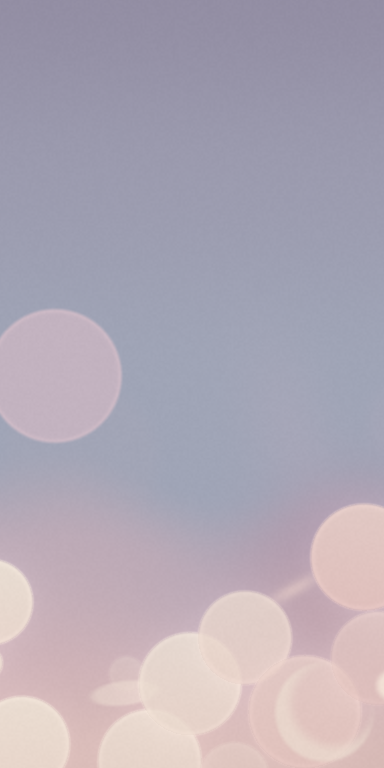
Give the GLSL for this background, as a Shadertoy shader.

```glsl
// Soft bokeh at dusk: a grey-blue sky melts into rose haze under pale discs of light.
// Layered gradients and gaussian glows make the backdrop; a loop blends
// translucent discs with faint rims, then slanted glints and fine grain follow.

// Position is in canvas widths: x runs 0..1, y runs 0..2 upward.
// Each light: centre x, centre y, radius, opacity.
const vec4 LIGHTS[11] = vec4[11](
    vec4(-0.026, 0.432, 0.112, 0.88), vec4(-0.035, 0.273, 0.042, 0.80),
    vec4(0.057, 0.062, 0.125, 0.84), vec4(0.610, -0.025, 0.092, 0.32),
    vec4(0.390, 0.018, 0.135, 0.72), vec4(0.330, 0.245, 0.046, 0.25),
    vec4(0.495, 0.219, 0.134, 0.76), vec4(0.638, 0.339, 0.122, 0.76),
    vec4(0.794, 0.146, 0.147, 0.72), vec4(0.984, 0.286, 0.122, 0.62),
    vec4(0.948, 0.549, 0.139, 0.88));

float hash(vec2 p) {
    vec3 q = fract(p.xyx * 0.1031);
    q += dot(q, q.yzx + 33.33);
    return fract((q.x + q.y) * q.z);
}

float noise(vec2 p) {
    vec2 i = floor(p), f = fract(p);
    f = f * f * (3.0 - 2.0 * f);
    return mix(mix(hash(i), hash(i + vec2(1, 0)), f.x),
               mix(hash(i + vec2(0, 1)), hash(i + vec2(1, 1)), f.x), f.y);
}

// Offset from a centre, turned by an angle and scaled by the ellipse radii
vec2 local(vec2 p, vec2 centre, vec2 radii, float angle) {
    float c = cos(angle), s = sin(angle);
    return mat2(c, -s, s, c) * (p - centre) / radii;
}

float glow(vec2 p, vec2 centre, vec2 radii, float angle) {
    vec2 q = local(p, centre, radii, angle);
    return exp(-dot(q, q));
}

float disc(vec2 p, vec2 centre, float radius, float blur) {
    return 1.0 - smoothstep(-blur, blur, length(p - centre) - radius);
}

vec3 backdrop(vec2 p) {
    // Sky
    vec3 col = mix(vec3(0.625, 0.645, 0.715), vec3(0.610, 0.608, 0.685),
                   smoothstep(1.0, 1.6, p.y));
    col = mix(col, vec3(0.575, 0.555, 0.640), smoothstep(1.5, 2.05, p.y));
    col = mix(col, vec3(0.665, 0.655, 0.725), 0.6 * glow(p, vec2(0.76, 0.86), vec2(0.11, 0.25), 0.3));
    col = mix(col, vec3(0.66, 0.65, 0.71), 0.25 * disc(p, vec2(0.21, 0.80), 0.20, 0.03));
    col = mix(col, vec3(0.67, 0.66, 0.73), 0.35 * disc(p, vec2(1.06, 0.90), 0.10, 0.03));

    // Rose haze, dipping in the middle
    float h = p.y + 0.12 * exp(-pow((p.x - 0.58) / 0.25, 2.0)) + 0.05 * (noise(p * 5.0) - 0.5);
    col = mix(col, vec3(0.735, 0.665, 0.715), 1.0 - smoothstep(0.58, 0.84, h));
    col = mix(col, vec3(0.805, 0.695, 0.715), 1.0 - smoothstep(0.22, 0.66, h));
    col = mix(col, vec3(0.840, 0.725, 0.710), 1.0 - smoothstep(0.0, 0.32, p.y));

    // Mauve shade on the right
    col = mix(col, vec3(0.675, 0.590, 0.665), 0.75 * glow(p, vec2(0.84, 0.61), vec2(0.24, 0.13), 0.5));
    return mix(col, vec3(0.74, 0.62, 0.66), 0.65 * glow(p, vec2(0.82, 0.40), vec2(0.16, 0.14), 0.0));
}

void mainImage(out vec4 fragColor, in vec2 fragCoord) {
    vec2 p = fragCoord / iResolution.xy * vec2(1.0, 2.0);
    vec3 col = backdrop(p);

    // Lone lilac disc
    float d = length(p - vec2(0.143, 1.021)) - 0.174;
    col = mix(col, vec3(0.775, 0.705, 0.755), 0.92 * (1.0 - smoothstep(-0.006, 0.006, d)));
    col += vec3(0.035, 0.025, 0.02) * exp(-pow((d + 0.005) / 0.006, 2.0));

    // Slanted glint and leaf-shaped flare behind the lights
    vec3 cream = vec3(0.925, 0.870, 0.820);
    col = mix(col, vec3(0.87, 0.77, 0.76), 0.7 * glow(p, vec2(0.765, 0.465), vec2(0.07, 0.018), 0.5));
    float leaf = length(local(p, vec2(0.325, 0.195), vec2(0.095, 0.034), 0.12));
    col = mix(col, cream, 0.5 * (1.0 - smoothstep(0.75, 1.1, leaf)));

    // Warm lights: cream on the left, peach on the right
    for (int i = 0; i < LIGHTS.length(); i++) {
        vec4 light = LIGHTS[i];
        d = length(p - light.xy) - light.z;
        vec3 tint = mix(cream, vec3(0.900, 0.785, 0.760), smoothstep(0.5, 0.85, light.x));
        tint += 0.05 * (p.y - light.y) / light.z * vec3(0.2, 0.5, 0.4);
        col = mix(col, tint, light.w * (1.0 - smoothstep(-0.006, 0.006, d)));
        col += 0.025 * light.w * exp(-pow((d + 0.006) / 0.007, 2.0));
        col += 0.03 * light.w * exp(-max(d, 0.0) / 0.04) * step(0.0, d);
    }

    // Bright crescent inside a disc, and a hot spot on the right edge
    float crescent = disc(p, vec2(0.845, 0.145), 0.128, 0.008)
                   * smoothstep(0.09, 0.135, length(p - vec2(0.87, 0.17)));
    col = mix(col, cream, 0.65 * crescent);
    col = mix(col, vec3(0.96, 0.90, 0.85), 0.85 * disc(p, vec2(1.02, 0.215), 0.038, 0.012));

    // Film grain
    col += 0.012 * (noise(p * 190.0) - 0.5);
    fragColor = vec4(clamp(col, 0.0, 1.0), 1.0);
}
```
